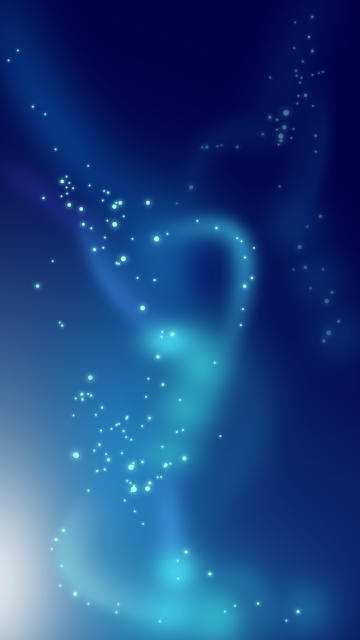
A WebGL 2 fragment shader for this background:

```glsl
#version 300 es
precision highp float;
// Luminous blue smoke over deep navy, sprinkled with glowing specks.
// Soft elliptical blooms and curved wisps are blended in layers, then
// hashed specks are scattered along curves. Canvas width is one unit.
uniform vec2 u_resolution;
out vec4 fragColor;

float hash(float n) {
  return fract(sin(n * 12.9898) * 43758.547);
}

vec2 curve(vec2 a, vec2 b, vec2 c, float t) {
  return mix(mix(a, b, t), mix(b, c, t), t);
}

// Blend a tint through a Gaussian ellipse
void bloom(inout vec3 col, vec2 p, vec2 center, vec2 radii, vec3 tint, float amount) {
  vec2 q = (p - center) / radii;
  col = mix(col, tint, amount * exp(-dot(q, q)));
}

// Blend a tint along a curve; widths are for its left and right sides
void wisp(inout vec3 col, vec2 p, vec2 a, vec2 b, vec2 c, vec2 widths, vec3 tint, float amount) {
  float best = 1e3, along = 0.0, side = 0.0;
  vec2 from = a;
  for (int i = 1; i <= 20; i++) {
    vec2 to = curve(a, b, c, float(i) / 20.0);
    vec2 e = to - from, q = p - from;
    float h = clamp(dot(q, e) / dot(e, e), 0.0, 1.0);
    float d = length(q - e * h);
    if (d < best) {
      best = d;
      along = (float(i) - 1.0 + h) / 20.0;
      side = e.x * q.y - e.y * q.x;
    }
    from = to;
  }
  float d = best / (side > 0.0 ? widths.x : widths.y);
  col = mix(col, tint, amount * exp(-d * d) * sin(3.14159 * along));
}

// Scatter round specks with small halos around a curve
void specks(inout vec3 col, vec2 p, vec2 a, vec2 b, vec2 c, float spread, int count, float seed, float amount) {
  float aa = 1.0 / u_resolution.x;
  for (int i = 0; i < count; i++) {
    float n = seed + float(i) * 7.31;
    float t = (float(i) + hash(n)) / float(count);
    vec2 jitter = vec2(hash(n + 1.3) + hash(n + 2.7), hash(n + 3.1) + hash(n + 4.9)) - 1.0;
    float d = length(p - curve(a, b, c, t) - jitter * spread);
    float r = 0.0028 + 0.006 * pow(hash(n + 5.7), 5.0);
    float disc = 1.0 - smoothstep(r - aa, r + aa, d);
    float halo = 0.35 * exp(-d * d / (r * r * 3.5));
    col = mix(col, vec3(0.62, 1.0, 0.95), amount * max(disc, halo));
  }
}

void main() {
  vec2 p = gl_FragCoord.xy / u_resolution.x;
  vec3 cyan = vec3(0.27, 0.84, 0.94), teal = vec3(0.2, 0.72, 0.8);
  vec3 haze = vec3(0.04, 0.19, 0.45), blue = vec3(0.11, 0.43, 0.65);

  // Navy ground with pale light rising at the lower left
  vec3 col = vec3(0.0, 0.005, 0.27);
  bloom(col, p, vec2(0.9, 0.2), vec2(0.5), vec3(0.06, 0.17, 0.46), 0.8);
  bloom(col, p, vec2(0.3, 0.48), vec2(0.42, 0.6), vec3(0.08, 0.3, 0.56), 0.95);
  bloom(col, p, vec2(-0.05, 0.45), vec2(0.3, 0.58), vec3(0.28, 0.48, 0.64), 0.9);
  bloom(col, p, vec2(0.33, 0.47), vec2(0.18, 0.36), vec3(0.13, 0.52, 0.77), 0.85);
  bloom(col, p, vec2(0.43, 0.08), vec2(0.32, 0.2), vec3(0.17, 0.58, 0.76), 0.8);
  bloom(col, p, vec2(-0.04, 0.16), vec2(0.24, 0.34), vec3(0.9, 0.92, 0.93), 0.97);

  // Faint smoke at the upper right
  wisp(col, p, vec2(0.53, 1.15), vec2(0.5, 1.5), vec2(0.85, 1.38), vec2(0.04), haze, 0.4);
  wisp(col, p, vec2(0.92, 1.95), vec2(0.82, 1.55), vec2(0.66, 1.3), vec2(0.08), haze, 0.35);
  wisp(col, p, vec2(0.88, 1.6), vec2(0.94, 1.3), vec2(0.76, 1.05), vec2(0.03, 0.08), haze, 0.5);
  for (float k = 0.0; k < 3.0; k++)
    bloom(col, p, vec2(0.82, 1.15) + k * vec2(0.06, -0.15), vec2(0.085), haze, 0.7);

  // Broad ribbon falling into the central curl
  wisp(col, p, vec2(-0.02, 1.95), vec2(0.0, 1.38), vec2(0.62, 1.0), vec2(0.11, 0.08), vec3(0.03, 0.23, 0.53), 0.85);
  wisp(col, p, vec2(-0.03, 1.35), vec2(0.15, 1.22), vec2(0.32, 1.06), vec2(0.04), vec3(0.13, 0.17, 0.55), 0.6);
  bloom(col, p, vec2(0.46, 1.03), vec2(0.16, 0.2), vec3(0.07, 0.37, 0.64), 0.85);
  bloom(col, p, vec2(0.59, 1.02), vec2(0.075, 0.1), vec3(0.02, 0.11, 0.41), 0.85);
  wisp(col, p, vec2(0.36, 1.08), vec2(0.86, 1.33), vec2(0.58, 0.68), vec2(0.035, 0.04), vec3(0.18, 0.58, 0.77), 0.85);
  wisp(col, p, vec2(0.22, 1.22), vec2(0.26, 0.93), vec2(0.54, 0.79), vec2(0.05, 0.03), vec3(0.17, 0.44, 0.76), 0.75);

  // Bright column below the curl
  wisp(col, p, vec2(0.66, 0.9), vec2(0.82, 0.5), vec2(0.46, 0.3), vec2(0.07), blue, 0.35);
  for (float k = 0.0; k < 3.0; k++)
    bloom(col, p, vec2(0.56, 0.76) - k * vec2(0.045, 0.122), vec2(0.085, 0.1 - 0.02 * k), teal, 0.88 - 0.12 * k);
  bloom(col, p, vec2(0.4, 0.7), vec2(0.04, 0.06), blue, 0.55);
  bloom(col, p, vec2(0.468, 0.829), vec2(0.075, 0.05), cyan, 0.9);

  // Curling smoke along the lower edge
  wisp(col, p, vec2(0.27, 0.42), vec2(0.0, 0.12), vec2(0.52, 0.06), vec2(0.07, 0.03), vec3(0.5, 0.81, 0.88), 0.65);
  wisp(col, p, vec2(0.45, 0.5), vec2(0.47, 0.3), vec2(0.5, 0.08), vec2(0.045), vec3(0.23, 0.58, 0.86), 0.75);
  wisp(col, p, vec2(0.5, 0.14), vec2(0.76, 0.27), vec2(0.74, -0.04), vec2(0.04), blue, 0.7);
  bloom(col, p, vec2(0.845, 0.085), vec2(0.08), blue, 0.75);
  bloom(col, p, vec2(0.475, 0.075), vec2(0.09, 0.06), cyan, 0.7);
  bloom(col, p, vec2(0.6, 0.06), vec2(0.08), teal, 0.85);
  bloom(col, p, vec2(0.49, 0.19), vec2(0.06), cyan, 0.9);

  // Speck clusters, trails and dim distant specks
  specks(col, p, vec2(0.16, 1.26), vec2(0.3, 1.2), vec2(0.4, 1.06), 0.12, 34, 3.0, 1.0);
  specks(col, p, vec2(0.29, 0.68), vec2(0.33, 0.5), vec2(0.43, 0.4), 0.13, 48, 41.0, 1.0);
  specks(col, p, vec2(0.53, 1.15), vec2(0.86, 1.17), vec2(0.58, 0.76), 0.03, 11, 83.0, 1.0);
  specks(col, p, vec2(0.42, 0.92), vec2(0.4, 0.75), vec2(0.6, 0.5), 0.08, 11, 97.0, 1.0);
  specks(col, p, vec2(0.19, 0.34), vec2(0.05, 0.08), vec2(0.48, 0.07), 0.025, 10, 113.0, 1.0);
  specks(col, p, vec2(0.43, 0.3), vec2(0.55, 0.1), vec2(0.84, 0.06), 0.06, 10, 131.0, 1.0);
  specks(col, p, vec2(0.02, 1.7), vec2(0.05, 1.45), vec2(0.26, 1.3), 0.04, 6, 151.0, 0.9);
  specks(col, p, vec2(0.06, 1.07), vec2(0.25, 0.85), vec2(0.21, 0.52), 0.05, 8, 167.0, 0.9);
  specks(col, p, vec2(0.86, 1.7), vec2(0.8, 1.5), vec2(0.8, 1.34), 0.1, 30, 181.0, 0.4);
  specks(col, p, vec2(0.53, 1.2), vec2(0.5, 1.46), vec2(0.8, 1.38), 0.05, 9, 211.0, 0.3);
  specks(col, p, vec2(0.82, 1.24), vec2(0.86, 1.0), vec2(0.93, 0.78), 0.08, 14, 233.0, 0.3);

  fragColor = vec4(col, 1.0);
}
```
